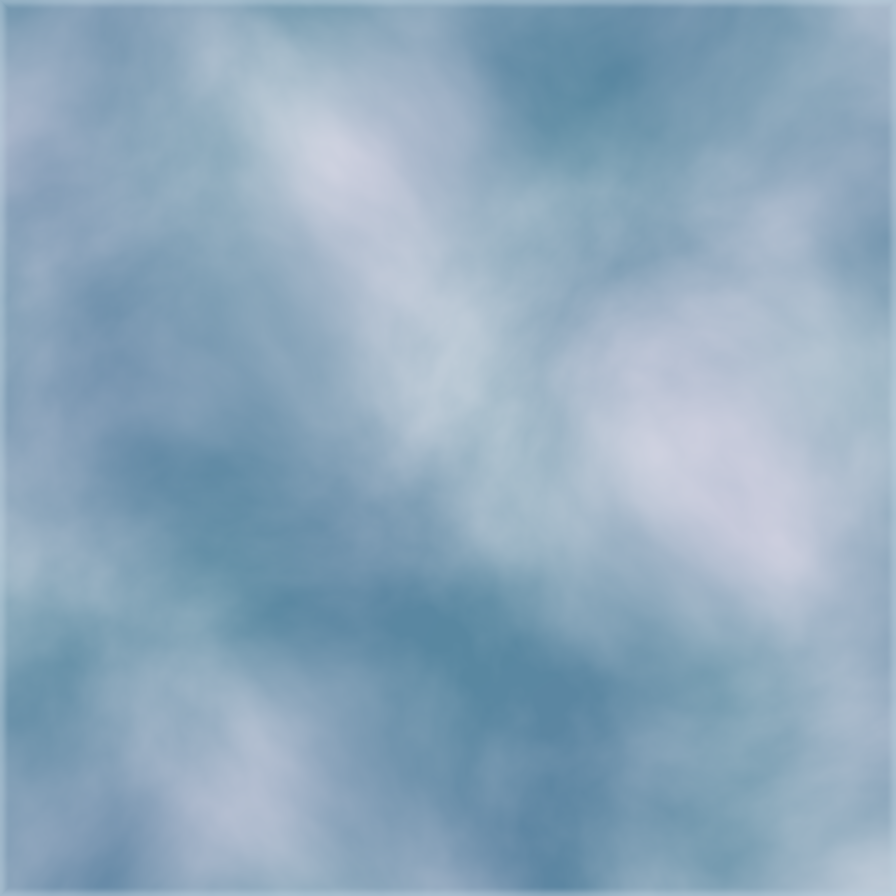
Give the GLSL for this texture, as a WebGL 2 fragment shader.

```glsl
#version 300 es
precision highp float;
// Soft, hazy clouds over a muted blue sky. Warped fractal gradient noise
// and a broad slanting bank of light set the density, which blends
// steel blue into pale lavender white; a thin veil lightens the border.

uniform vec2 u_resolution;
out vec4 fragColor;

// Random unit gradient for a lattice cell
vec2 cellGradient(ivec2 cell) {
    uvec2 q = uvec2(cell + 4096) * uvec2(1597u, 3797u);
    uint h = (q.x ^ q.y) * 74567u;
    h = (h ^ (h >> 15)) * 51787u;
    h ^= h >> 13;
    float angle = 6.28319 * float(h & 65535u) / 65536.0;
    return vec2(cos(angle), sin(angle));
}

float gradientNoise(vec2 p) {
    ivec2 i = ivec2(floor(p));
    vec2 f = fract(p);
    vec2 fade = f * f * f * (f * (f * 6.0 - 15.0) + 10.0);
    float a = dot(cellGradient(i), f);
    float b = dot(cellGradient(i + ivec2(1, 0)), f - vec2(1, 0));
    float c = dot(cellGradient(i + ivec2(0, 1)), f - vec2(0, 1));
    float d = dot(cellGradient(i + ivec2(1, 1)), f - vec2(1, 1));
    return mix(mix(a, b, fade.x), mix(c, d, fade.x), fade.y);
}

// Octaves are turned against each other to hide the lattice
float fractalNoise(vec2 p) {
    float sum = 0.0, amplitude = 1.0;
    for (int octave = 0; octave < 6; octave++) {
        sum += amplitude * gradientNoise(p);
        p = mat2(1.6, 1.2, -1.2, 1.6) * p + 7.3;
        amplitude *= 0.46;
    }
    return sum;
}

float segmentDistance(vec2 p, vec2 a, vec2 b) {
    vec2 ab = b - a;
    return length(p - a - ab * clamp(dot(p - a, ab) / dot(ab, ab), 0.0, 1.0));
}

void main() {
    vec2 uv = gl_FragCoord.xy / u_resolution;

    // Bend the domain so the cloud outlines billow
    vec2 bend = vec2(gradientNoise(uv * 3.0 + 11.4), gradientNoise(uv * 3.0 + 27.8));
    vec2 p = uv + 0.09 * bend;

    // Cloud density: scattered puffs plus one bright bank
    float reach = segmentDistance(p, vec2(0.38, 0.72), vec2(0.78, 0.5));
    float bank = exp(-22.0 * reach * reach);
    float density = 0.32 + 0.42 * bank + 0.64 * fractalNoise(p * 2.9 + 3.7);
    density = clamp(density, 0.03, 1.0);

    // Sky to cloud, with a slow drift between teal and lavender
    vec3 color = mix(vec3(0.34, 0.517, 0.623), vec3(0.86, 0.86, 0.905), density);
    color += vec3(0.03, -0.012, 0.012) * gradientNoise(uv * 4.0 + 41.2);

    // Pale veil along the border
    vec2 inset = min(uv, 1.0 - uv);
    float veil = 1.0 - smoothstep(0.0, 0.011, min(inset.x, inset.y));
    color = mix(color, vec3(0.75, 0.83, 0.88), 0.45 * veil);

    fragColor = vec4(color, 1.0);
}
```
